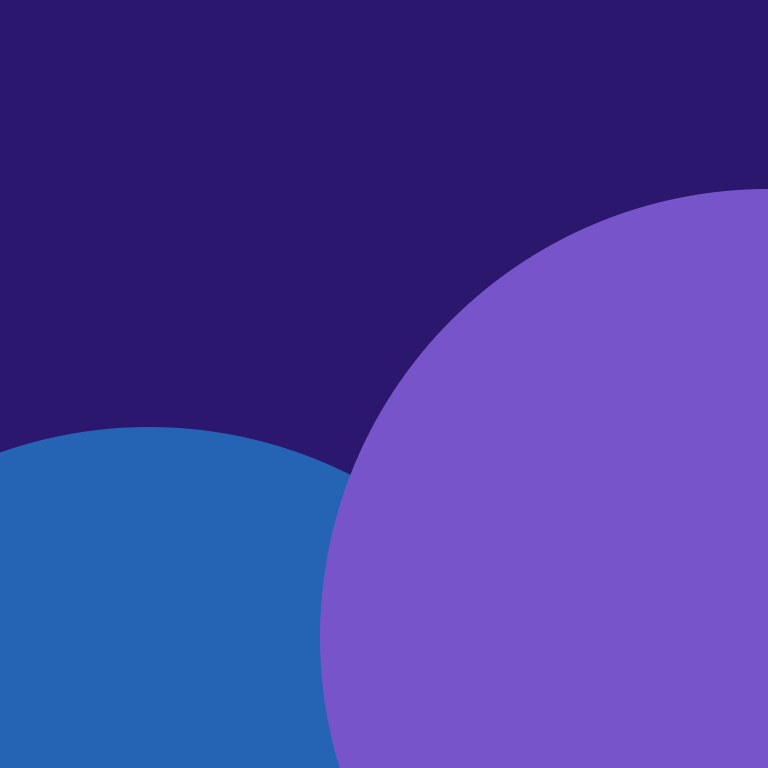
Give the GLSL for this background, as a Shadertoy shader.

```glsl
// Coverage of a disc with an edge one pixel wide
float disc(vec2 p, vec2 center, float radius) {
    float pixel = 1.0 / iResolution.y;
    return clamp(0.5 - (length(p - center) - radius) / pixel, 0.0, 1.0);
}

void mainImage(out vec4 fragColor, in vec2 fragCoord) {
    vec2 uv = fragCoord / iResolution.xy;

    vec3 indigo = vec3(0.168, 0.090, 0.431);
    vec3 blue = vec3(0.145, 0.388, 0.710);
    vec3 violet = vec3(0.471, 0.329, 0.796);

    // Low disc behind, large disc in front
    vec3 color = mix(indigo, blue, disc(uv, vec2(0.194, -0.1393), 0.5833));
    color = mix(color, violet, disc(uv, vec2(1.0, 0.1706), 0.5833));

    fragColor = vec4(color, 1.0);
}
```
